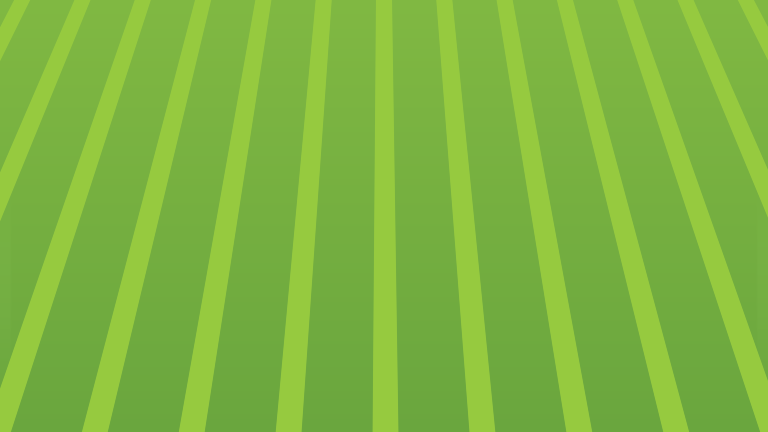
Write a WebGL 2 fragment shader that draws this background.

```glsl
#version 300 es
precision highp float;

uniform vec2 u_resolution;
out vec4 outColor;

const vec3 GRASS_NEAR = vec3(0.415, 0.650, 0.243);
const vec3 GRASS_FAR = vec3(0.502, 0.722, 0.259);
const vec3 STRIPE = vec3(0.588, 0.792, 0.247);

// Vertical grass gradient, faintly lifted along the side margins
vec3 grassColor(vec2 p, float halfWidth) {
    vec3 color = mix(GRASS_NEAR, GRASS_FAR, p.y);
    float margin = smoothstep(halfWidth - 0.028, halfWidth - 0.022, abs(p.x));
    float midHeight = smoothstep(0.1, 0.3, p.y) * (1.0 - smoothstep(0.4, 0.6, p.y));
    return color + 0.012 * margin * midHeight;
}

// Coverage of evenly spaced stripes whose spacing narrows with height
float stripeMask(vec2 p, float nearSpacing, float farSpacing, float fill, float pixel) {
    float spacing = mix(nearSpacing, farSpacing, p.y);
    float centerX = mix(0.0035, 0.0, p.y);
    float cell = fract((p.x - centerX) / spacing + 0.5) - 0.5;
    float edgeDistance = (abs(cell) - 0.5 * fill) * spacing;
    // Correct for the slant so every edge is equally soft
    float slope = (p.x - centerX) * (farSpacing - nearSpacing) / spacing;
    edgeDistance /= sqrt(1.0 + slope * slope);
    return 1.0 - smoothstep(-0.6 * pixel, 0.6 * pixel, edgeDistance);
}

void main() {
    // Height runs from 0 to 1, with x centred on the canvas
    vec2 p = (gl_FragCoord.xy - vec2(0.5 * u_resolution.x, 0.0)) / u_resolution.y;
    float halfWidth = 0.5 * u_resolution.x / u_resolution.y;

    vec3 color = grassColor(p, halfWidth);
    float stripes = stripeMask(p, 0.2243, 0.1396, 0.267, 1.0 / u_resolution.y);
    outColor = vec4(mix(color, STRIPE, stripes), 1.0);
}
```
